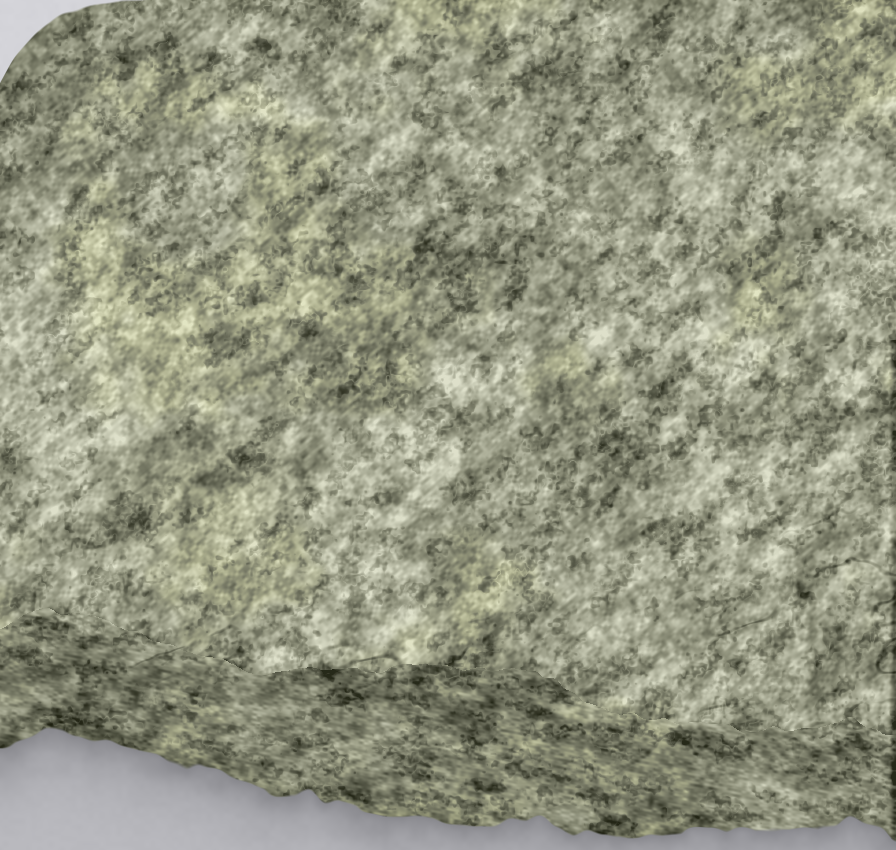
Reproduce this texture procedurally as a Shadertoy shader.

```glsl
// A pale olive-grey granular rock slab on a light table, with a shaded front face.
// Rotated layers of value noise give the mottling, warped cellular spots the dark
// grains and flecks, and ragged curves the outline, the ridge and the small cracks.

#define GRAIN_SCALE 50.0
#define GRAIN_STRETCH 0.68
#define GRAIN_DEPTH 0.17
#define GRAIN_ANGLE 0.75
#define MOTTLE_CONTRAST 0.84
#define ROCK_LEVEL 0.638
#define FRONT_SHADE 0.14
#define FLECK_SCALE 85.0
#define TABLE_COLOUR vec3(0.73, 0.73, 0.75)

float hash(vec2 p) {
    vec3 q = fract(vec3(p.xyx) * 0.1031);
    q += dot(q, q.yzx + 33.33);
    return fract((q.x + q.y) * q.z);
}

float noise(vec2 p) {
    vec2 i = floor(p), f = fract(p);
    f = f * f * (3.0 - 2.0 * f);
    float low = mix(hash(i), hash(i + vec2(1, 0)), f.x);
    float high = mix(hash(i + vec2(0, 1)), hash(i + vec2(1, 1)), f.x);
    return mix(low, high, f.y);
}

// Signed noise, centred on zero
float wave(vec2 p) { return noise(p) - 0.5; }

// Cellular spots: only a share of the cells is filled, each with its own strength
float spots(vec2 p, float inner, float outer, float share) {
    vec2 base = floor(p);
    float cover = 0.0;
    for (int j = -1; j <= 1; j++)
    for (int i = -1; i <= 1; i++) {
        vec2 id = base + vec2(i, j);
        vec2 seed = id + 0.1 + 0.8 * vec2(hash(id), hash(id + 71.3));
        float strength = smoothstep(1.0 - share, 1.2 - 0.8 * share, hash(id + 19.7));
        cover = max(cover, strength * (1.0 - smoothstep(inner, outer, length(p - seed))));
    }
    return cover;
}

// Soft round patch
float patchAt(vec2 p, vec2 centre, float radius) {
    vec2 d = (p - centre) / radius;
    return exp(-dot(d, d));
}

// Mottling from broad stains down to fine grit, each layer turned
float mottle(vec2 q) {
    mat2 turn = mat2(0.8, 0.6, -0.6, 0.8);
    float sum = 0.0, scale = 7.0;
    for (int i = 0; i < 6; i++) {
        float weight = i < 2 ? 0.13 : 0.24;
        sum += weight * wave(q * scale + float(i) * 13.7);
        q = turn * q;
        scale *= 2.03;
    }
    return sum;
}

vec3 table(vec2 p, float bottomEdge) {
    float shadow = exp(-max(bottomEdge - p.y, 0.0) * 28.0) * step(p.y, 0.5);
    vec3 tone = TABLE_COLOUR + 0.1 * smoothstep(0.4, 0.9, p.y);
    return tone - 0.2 * shadow + 0.012 * wave(p * 150.0);
}

vec3 rock(vec2 p, float ridge) {
    float front = smoothstep(-0.015, 0.02, ridge - p.y);
    float c = cos(GRAIN_ANGLE), s = sin(GRAIN_ANGLE);
    vec2 slant = mat2(c, -s, s, c) * p * vec2(0.85, 1.1);
    vec2 q = front > 0.4 ? vec2(p.x * 0.75 + 4.0, p.y * 1.35 + 0.2 * p.x) : slant + 8.0;
    vec2 warp = vec2(wave(p * 110.0), wave(p * 110.0 + 40.0));
    warp += 0.8 * vec2(wave(p * 230.0 + 5.0), wave(p * 230.0 + 60.0));

    // Broad light and dark zones, with one pale diagonal vein
    float cluster = noise(p * 6.0 + 2.0);
    float darkZone = patchAt(p, vec2(0.71, 0.44), 0.13);
    float veinLine = (p.x - 0.55) * 0.76 - (p.y - 0.47) * 0.65 + 0.05 * wave(p * 12.0);
    float vein = exp(-veinLine * veinLine * 1800.0) * patchAt(p, vec2(0.55, 0.47), 0.17);
    float level = ROCK_LEVEL + MOTTLE_CONTRAST * mottle(q);
    level += 0.07 * vein - 0.03 * darkZone;

    // Ragged grains, then small bright crystals and pits
    float amount = 0.3 + 0.4 * cluster + 0.12 * p.x + 0.15 * darkZone - 0.35 * vein;
    vec2 grainSpace = q * GRAIN_SCALE * vec2(GRAIN_STRETCH, 1.0) + 0.9 * warp;
    level -= GRAIN_DEPTH * spots(grainSpace, 0.15, 0.6, amount);
    vec2 fleckSpace = p * FLECK_SCALE + 0.8 * warp;
    level += 0.2 * spots(fleckSpace + 5.0, 0.05, 0.4, 0.05);
    level -= 0.2 * spots(fleckSpace + 47.0, 0.05, 0.4, 0.05);

    // Cracks gather near the ridge and on the right
    float crackZone = exp(-abs(p.y - ridge - 0.01) * 24.0) + patchAt(p, vec2(0.98, 0.27), 0.14);
    float seam = abs(wave(vec2(p.x * 16.0, p.y * 34.0 - p.x * 12.0)) + 0.35 * wave(p * 70.0));
    float broken = smoothstep(0.45, 0.7, noise(p * 26.0 + 9.0));
    level -= 0.22 * (1.0 - smoothstep(0.01, 0.1, seam)) * broken * min(crackZone, 1.0);

    // Shading of the front, the far left corner and the right margin
    level -= front * FRONT_SHADE;
    level -= 0.07 * patchAt(p, vec2(0.03, 0.9), 0.15);
    level -= 0.25 * smoothstep(1.045, 1.053, p.x) * step(p.y, 0.6);
    level = clamp(level, 0.15, 0.87);

    // Olive tint, faintly yellower in small stains
    float stain = smoothstep(0.5, 0.9, noise(p * 9.0 + 31.0) + 0.3 * wave(p * 40.0));
    stain = max(stain, 0.8 * patchAt(p, vec2(0.25, 0.4), 0.09)) * smoothstep(0.45, 0.7, level);
    vec3 tint = vec3(0.0, 0.009, -0.053 - 0.024 * smoothstep(0.25, 0.6, level));
    return level + tint + stain * vec3(0.018, 0.018, -0.03);
}

void mainImage(out vec4 fragColor, in vec2 fragCoord) {
    float px = 1.0 / iResolution.y;
    vec2 p = fragCoord * px;
    float ragged = 0.03 * wave(p.xx * vec2(16.0, 3.0)) + 0.012 * wave(p * 55.0);
    float bottomEdge = 0.022 + 0.11 * (1.0 - smoothstep(0.0, 0.58, p.x)) + ragged;
    float topEdge = 1.003 - 0.095 * exp(-p.x * 19.0) + 0.3 * ragged;
    float ridge = 0.265 - 0.13 * p.x + 0.015 * sin(p.x * 12.0 + 0.87) + ragged;
    float inside = min(p.y - bottomEdge, topEdge - p.y);
    float cover = smoothstep(-1.5 * px, 1.5 * px, inside);
    vec3 stone = rock(p, ridge) - 0.07 * exp(-max(inside, 0.0) * 90.0);
    fragColor = vec4(mix(table(p, bottomEdge), stone, cover), 1.0);
}
```
